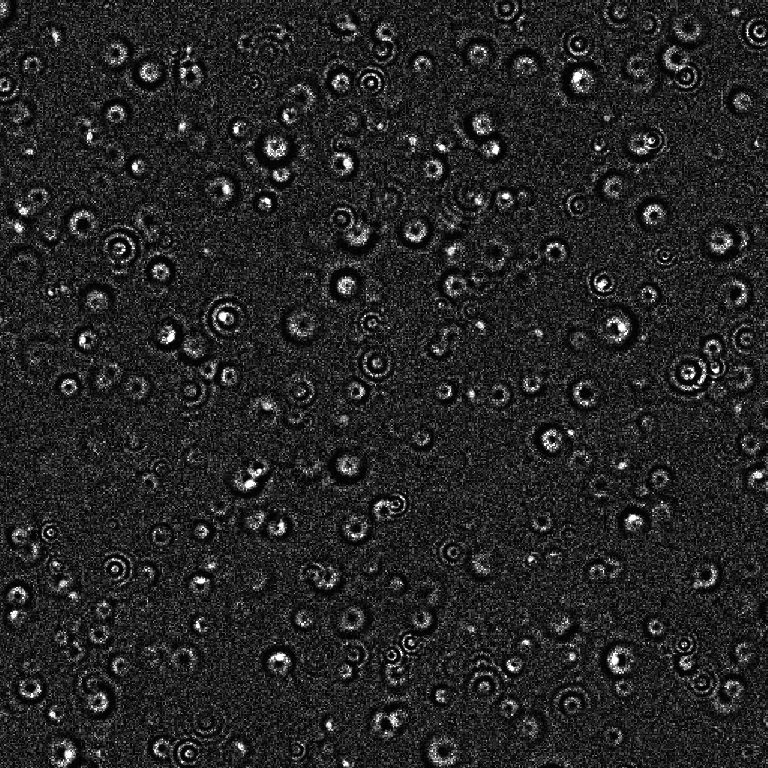
Reproduce this texture procedurally as a Shadertoy shader.

```glsl
// Dark speckled field of scattered particles seen through diffraction:
// jittered cells hold lopsided ring patterns and small bright spots,
// and their summed strength scales a fine Gaussian grain.

const float TAU = 6.2831853;

vec3 hash3(vec2 p) {
    vec3 q = fract(p.xyx * vec3(0.1031, 0.1030, 0.0973));
    q += dot(q, q.yxz + 33.33);
    return fract((q.xxy + q.yzz) * q.zyx);
}

// Bell-shaped random value, one per grain
float gaussian(vec2 cell) {
    vec3 h = hash3(cell + 11.7);
    return sqrt(-2.0 * log(1.0 - 0.9999 * h.x)) * cos(TAU * h.y);
}

// Returns the ring wave in x and the bright spots in y
vec2 particles(vec2 p, float seed, float fineness) {
    vec2 total = vec2(0.0);
    for (int j = -1; j <= 1; j++)
    for (int i = -1; i <= 1; i++) {
        vec2 cell = floor(p) + vec2(i, j);
        vec3 place = hash3(cell + seed);
        vec3 kind = hash3(cell + seed + 57.3);
        vec3 look = hash3(cell + seed + 131.9);

        // Particles gather in loose clusters
        float density = 0.68 + 0.3 * sin(cell.x * 0.9 + seed) * sin(cell.y * 0.8 - seed);
        if (place.z > density) continue;

        vec2 d = p - cell - 0.1 - 0.8 * place.xy;
        vec2 dir = vec2(cos(TAU * look.x), sin(TAU * look.x));
        float r = length(d);
        float size = mix(0.25, 0.46, kind.x * kind.x);
        float q = r / size;

        // Fading rings, mostly dark in the centre and brighter on one side
        float rings = fineness * (kind.y > 0.78 ? 2.0 : 1.0);
        float phase = TAU * 0.5 + 2.2 * (look.y - 0.5);
        float wave = cos(TAU * rings * sqrt(q * q + 0.01) + phase);
        float side = 1.0 + 0.75 * dot(d, dir) / (r + 0.06);
        float strength = 0.6 + 2.6 * look.z * look.z;
        float fade = exp(-0.9 * q * q) * (1.0 - smoothstep(0.6, 1.05, r));
        total.x += strength * wave * side * fade;

        // Small, slightly stretched spot beside the centre
        vec2 s = d - dir * size * 0.35;
        vec2 along = vec2(dot(s, dir) * 1.25, dot(s, vec2(-dir.y, dir.x)));
        float spot = 1.0 - smoothstep(0.35, 1.0, length(along) / mix(0.08, 0.14, kind.x));
        total.y += spot * step(0.82, kind.z) * mix(0.45, 1.1, look.z);
    }
    return total;
}

void mainImage(out vec4 fragColor, in vec2 fragCoord) {
    vec2 uv = fragCoord / iResolution.y;

    // Two sets of compact particles and one of wide, faint rings
    vec2 field = particles(uv * 17.0, 3.0, 1.0)
               + particles(uv * 16.0 + 0.37, 41.0, 1.0);
    field.x += 0.3 * particles(uv * 9.0, 83.0, 1.8).x;

    // Faint uneven background
    float haze = 0.06 * sin(uv.x * 13.0 + 2.0 * sin(uv.y * 9.0)) * sin(uv.y * 17.0 + 1.0);

    // Rings brighten or blacken the grain; strong crests also glow
    float grain = abs(gaussian(floor(uv * 512.0)));
    float gain = clamp(1.0 + haze + 0.75 * field.x, 0.12, 3.2);
    float value = 0.155 * grain * gain;
    value += 0.11 * max(field.x - 0.5, 0.0);
    value += field.y * (0.8 + 0.2 * grain);

    fragColor = vec4(vec3(clamp(value + 0.008, 0.0, 1.0)), 1.0);
}
```
